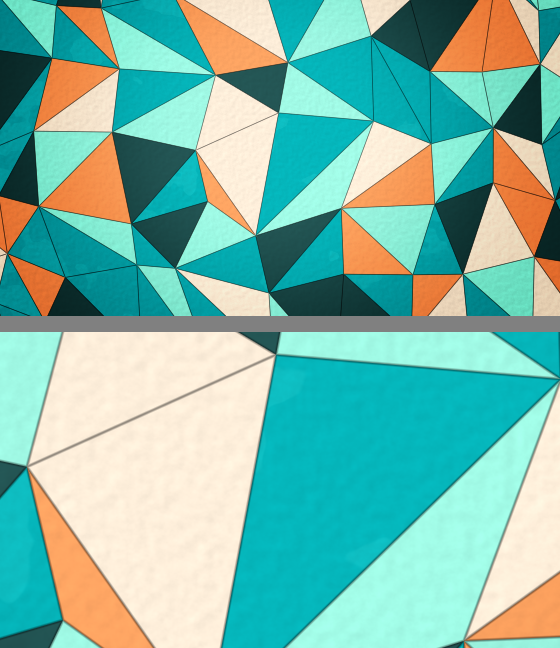
Top, the full canvas; bottom, a detail of the centre.
Write a Shadertoy shader that draws this background.

```glsl
#define CELL 0.26          // mesh spacing in canvas heights
#define JITTER 0.70        // vertex scatter in cells
#define BULGE 0.38         // how strongly facets shrink towards the rim
#define SEAM_WIDTH 0.0026
#define SEAM_DARK 0.42
#define GRAIN 0.035
#define STAIN 0.045
#define VIGNETTE 0.75
#define SEED 17.0

float hash(vec2 p) {
    return fract(sin(dot(p + SEED, vec2(127.1, 311.7))) * 43758.5453);
}

float noise(vec2 p) {
    vec2 i = floor(p), f = fract(p);
    f = f * f * (3.0 - 2.0 * f);
    return mix(mix(hash(i), hash(i + vec2(1, 0)), f.x),
               mix(hash(i + vec2(0, 1)), hash(i + vec2(1, 1)), f.x), f.y);
}

float fbm(vec2 p) {
    float sum = 0.0, amp = 0.5;
    for (int i = 0; i < 4; i++) {
        sum += amp * noise(p);
        p = p * 2.03 + 7.1;
        amp *= 0.5;
    }
    return sum;
}

float cross2(vec2 a, vec2 b) { return a.x * b.y - a.y * b.x; }

// Scattered mesh vertex, pulled onto the bulged canvas
vec2 meshVertex(vec2 id) {
    vec2 scatter = vec2(hash(id), hash(id + 53.7)) - 0.5;
    vec2 q = (id + JITTER * scatter) * CELL;
    return q / sqrt(1.0 + BULGE * dot(q, q));
}

// Distance to the left of the edge from a to b
float edgeSide(vec2 p, vec2 a, vec2 b) {
    return cross2(b - a, p - a) / max(length(b - a), 1e-4);
}

// Inside distance of a counter-clockwise triangle
float triangle(vec2 p, vec2 a, vec2 b, vec2 c) {
    return min(edgeSide(p, a, b), min(edgeSide(p, b, c), edgeSide(p, c, a)));
}

// Evenly spread colour shares with a little random drift
vec3 facetColor(vec2 id, float part) {
    float drift = hash(id + 91.3 * (part + 1.0));
    float pick = fract(dot(id, vec2(0.755, 0.57)) + 0.43 * part + 0.35 * drift);
    vec3 col = vec3(0.02, 0.71, 0.73);                   // teal
    if (pick > 0.28) col = vec3(1.00, 0.65, 0.39);       // orange
    if (pick > 0.45) col = vec3(0.14, 0.335, 0.33);      // deep green
    if (pick > 0.65) col = vec3(0.63, 0.98, 0.90);       // mint
    if (pick > 0.83) col = vec3(1.00, 0.94, 0.86);       // cream
    return col * (0.98 + 0.03 * drift);
}

void rotateCorners(inout vec2 a, inout vec2 b, inout vec2 c, inout vec2 d) {
    vec2 first = a;
    a = b; b = c; c = d; d = first;
}

void mainImage(out vec4 fragColor, in vec2 fragCoord) {
    float pixel = 1.0 / iResolution.y;
    vec2 uv = fragCoord * pixel;
    vec2 p = uv - vec2(0.48 * iResolution.x * pixel, 0.58);
    vec2 home = floor(p / sqrt(max(1.0 - BULGE * dot(p, p), 0.1)) / CELL);

    // Facets: each cell is a quad cut along one valid diagonal
    vec3 sum = vec3(0.0);
    float total = 0.0, inside = -1.0;
    for (int y = -1; y <= 1; y++)
    for (int x = -1; x <= 1; x++) {
        vec2 id = home + vec2(x, y);
        vec2 a = meshVertex(id), b = meshVertex(id + vec2(1, 0));
        vec2 c = meshVertex(id + vec2(1, 1)), d = meshVertex(id + vec2(0, 1));
        if (hash(id + 29.4) > 0.5) rotateCorners(a, b, c, d);
        if (cross2(c - a, b - a) * cross2(c - a, d - a) > 0.0)
            rotateCorners(a, b, c, d);

        float d0 = triangle(p, a, b, c), d1 = triangle(p, a, c, d);
        float w0 = clamp(0.5 + d0 / pixel, 0.0, 1.0);
        float w1 = clamp(0.5 + d1 / pixel, 0.0, 1.0);
        sum += w0 * facetColor(id, 0.0) + w1 * facetColor(id, 1.0);
        total += w0 + w1;
        inside = max(inside, max(d0, d1));
    }
    vec3 col = sum / max(total, 1e-3);

    // Thin dark seams
    float seam = 1.0 - smoothstep(0.0, max(SEAM_WIDTH, pixel), abs(inside));
    col *= 1.0 - SEAM_DARK * seam;

    // Blotches on the cooler, mid-toned facets
    float blotch = smoothstep(0.56, 0.58, fbm(uv * 7.0));
    float cool = smoothstep(0.3, 0.6, col.b - col.r);
    col += STAIN * blotch * cool * vec3(0.8, 0.7, 0.6);

    // Embossed paper grain
    vec2 g = uv * 95.0;
    col *= 1.0 + GRAIN * (fbm(g) - fbm(g + vec2(0.6, -0.6))) * 2.0;

    // Rim deepens tone and saturation
    float rim = smoothstep(0.25, 1.1, length(p * vec2(1.0, 1.1)));
    col = pow(clamp(col, 0.0, 1.0), vec3(1.0 + VIGNETTE * rim));
    fragColor = vec4(col * (1.0 - 0.1 * rim), 1.0);
}
```
